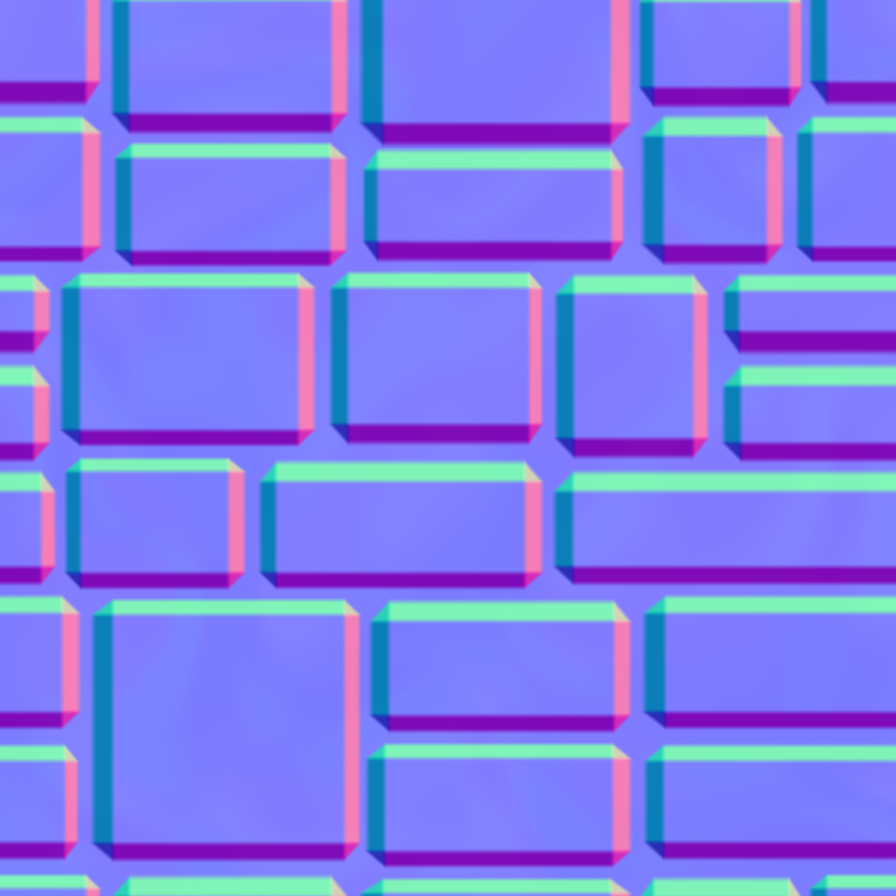
Reproduce this texture map procedurally as a three.js fragment shader.

```glsl
varying vec2 vUv;

float hash(vec2 p) {
  return fract(sin(dot(p, vec2(127.1, 311.7))) * 43758.5453);
}

vec4 hash4(float id, float seed) {
  return vec4(hash(vec2(id, seed)), hash(vec2(id, seed + 1.0)),
              hash(vec2(id, seed + 2.0)), hash(vec2(id, seed + 3.0)));
}

float noise(vec2 p) {
  vec2 i = floor(p), f = fract(p);
  f = f * f * (3.0 - 2.0 * f);
  return mix(mix(hash(i), hash(i + vec2(1.0, 0.0)), f.x),
             mix(hash(i + vec2(0.0, 1.0)), hash(i + 1.0), f.x), f.y);
}

// Splits a course into stones; returns the stone's number and its bounds
float findStone(vec2 p, float course, inout vec2 lo, inout vec2 hi) {
  float id = 4.0 + course;
  for (int i = 0; i < 6; i++) {
    vec2 size = hi - lo;
    vec4 r = hash4(id, 3.0);
    if (size.x * size.y < mix(0.05, 0.14, r.x * r.x)) break;
    float ratio = mix(0.38, 0.62, r.y);
    float side;
    if (size.x > size.y * mix(1.0, 1.8, r.z)) {
      float cut = lo.x + size.x * ratio;
      side = step(cut, p.x);
      if (side > 0.5) lo.x = cut; else hi.x = cut;
    } else {
      float cut = lo.y + size.y * ratio;
      side = step(cut, p.y);
      if (side > 0.5) lo.y = cut; else hi.y = cut;
    }
    id = id * 2.0 + side;
  }
  return id;
}

// Sideways slope of a stone's bevelled rim, with chamfered corners
vec2 rimSlope(vec2 p, vec2 lo, vec2 hi, float id) {
  vec4 gap = mix(vec4(0.003), vec4(0.012), hash4(id, 21.0));
  vec4 bevel = mix(vec4(0.015, 0.016, 0.013, 0.014), vec4(0.024), hash4(id, 31.0));
  vec4 inset = gap + bevel;
  vec4 d = vec4(lo + inset.xy - p, p - hi + inset.zw);
  vec4 on = smoothstep(-0.004, 0.004, d);
  vec2 slope = on.zw - on.xy;
  slope /= max(1.0, length(slope));
  float run = dot(max(d, 0.0) / bevel, vec4(1.0));
  return slope * (1.0 - smoothstep(0.78, 1.22, run));
}

void main() {
  // Three uneven courses, each shifted sideways
  float y = fract(vUv.y - 0.03);
  float course = step(0.31, y) + step(0.67, y);
  vec2 p = vec2(fract(vUv.x + hash(vec2(course, 7.0))), y);
  vec2 lo = vec2(0.0, course < 0.5 ? 0.0 : course < 1.5 ? 0.31 : 0.67);
  vec2 hi = vec2(1.0, course < 0.5 ? 0.31 : course < 1.5 ? 0.67 : 1.0);

  float id = findStone(p, course, lo, hi);
  vec2 slope = rimSlope(p, lo, hi, id);

  // Faint uneven patches on the faces
  vec2 w = vUv * 9.0 + 2.5 * noise(vUv * 6.0);
  vec2 patches = vec2(noise(w), noise(w.yx * 1.4 + 17.0)) - 0.5;
  patches = 0.03 * smoothstep(-0.3, 0.3, patches) - 0.018;

  vec3 color = vec3(0.5 + 0.46 * slope, 1.0 - 0.28 * length(slope));
  color.rg += patches * (1.0 - 0.7 * length(slope));
  gl_FragColor = vec4(color, 1.0);
}
```
